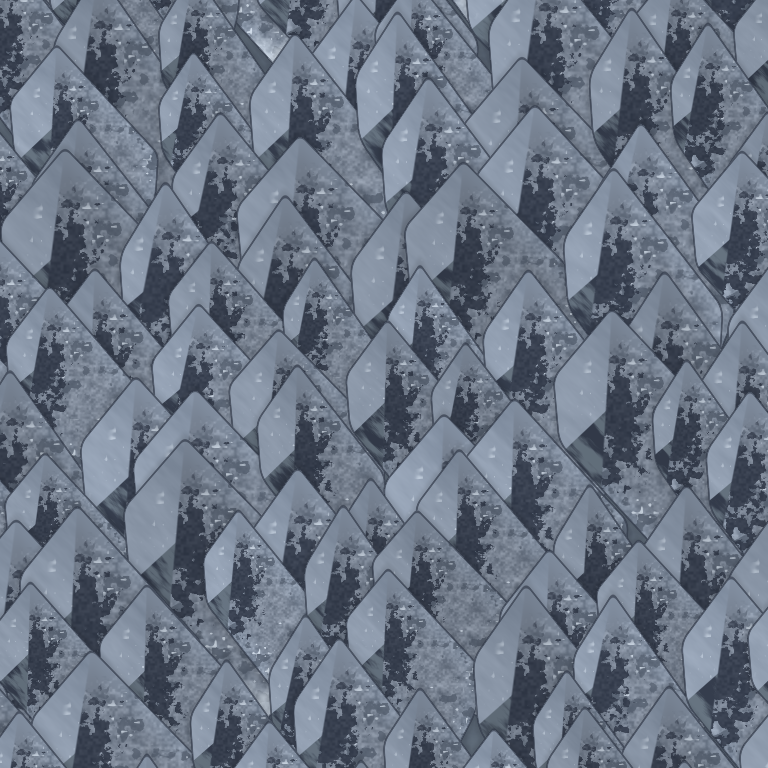
Write a WebGL 2 fragment shader that draws this pattern.

```glsl
#version 300 es
precision highp float;

uniform vec2 u_resolution;
out vec4 fragColor;

const vec2 GRID = vec2(7.0, 11.0);      // crystals across and down
const vec2 JITTER = vec2(0.65, 0.85);   // share of a cell the apex may wander
const vec2 SIZE_RANGE = vec2(0.82, 1.28);
const vec2 WIDTH_RANGE = vec2(0.78, 1.14);
const vec2 STAIN_SIZE = vec2(0.030, 0.056);
const float LINE_WIDTH = 0.0010;
const float LINE_STRENGTH = 0.7;
const float CORNER_ROUNDING = 0.008;
const float SHADOW_REACH = 0.010;
const float SHADOW_STRENGTH = 0.10;
const float FACET_DEPTH = 0.115;        // where the left facet breaks under

const vec3 INK = vec3(0.20, 0.23, 0.29);
const vec3 SLATE = vec3(0.30, 0.34, 0.40);
const vec3 STONE_DARK = vec3(0.39, 0.44, 0.49);
const vec3 STONE = vec3(0.47, 0.51, 0.57);
const vec3 STONE_LIGHT = vec3(0.52, 0.57, 0.64);
const vec3 FACET_LIGHT = vec3(0.59, 0.64, 0.71);
const vec3 GLINT = vec3(0.90, 0.94, 0.98);

// Crystal outline: x to the right, y down from the apex
const int CORNERS = 6;
const vec2 OUTLINE[CORNERS] = vec2[CORNERS](
    vec2(0.0, 0.0), vec2(0.13, 0.15), vec2(0.126, 0.215),
    vec2(0.080, 0.31), vec2(-0.054, 0.15), vec2(-0.060, 0.078));

float hash(vec2 p) {
    return fract(sin(dot(p, vec2(127.1, 311.7))) * 43758.5453);
}

float noise(vec2 p) {
    vec2 i = floor(p), f = fract(p);
    f = f * f * (3.0 - 2.0 * f);
    return mix(mix(hash(i), hash(i + vec2(1, 0)), f.x),
               mix(hash(i + vec2(0, 1)), hash(i + vec2(1, 1)), f.x), f.y);
}

float fbm(vec2 p) {
    float sum = 0.0, amp = 0.5;
    for (int i = 0; i < 4; i++) {
        sum += amp * noise(p);
        p = p * 2.1 + 17.3;
        amp *= 0.5;
    }
    return sum / 0.9375;
}

float smoothMax(float a, float b, float k) {
    float h = max(k - abs(a - b), 0.0) / k;
    return max(a, b) + 0.25 * h * h * k;
}

// Signed distance to the rounded convex outline
float crystalDistance(vec2 q, float width) {
    float d = -1.0;
    for (int i = 0; i < CORNERS; i++) {
        vec2 a = OUTLINE[i] * vec2(width, 1.0);
        vec2 edge = OUTLINE[(i + 1) % CORNERS] * vec2(width, 1.0) - a;
        d = smoothMax(d, dot(q - a, normalize(vec2(edge.y, -edge.x))), CORNER_ROUNDING);
    }
    return d;
}

vec3 crystalColor(vec2 q, float sd, vec2 cell, float px) {
    float u = q.x + q.y * mix(0.02, 0.22, hash(cell + 5.1));   // offset from the ridge
    float speck = smoothstep(0.80, 0.95, noise(q * 210.0 + 3.0)) * smoothstep(0.4, 0.8, noise(q * 45.0));

    // Smooth left facet and its dark underside
    float streak = fbm(vec2(q.x + q.y, q.y - q.x) * vec2(20.0, 70.0) + cell);
    float glow = 0.75 * smoothstep(0.02, 0.13, q.y - u) + 0.9 * (streak - 0.5);
    vec3 left = mix(STONE_LIGHT - 0.02, FACET_LIGHT, glow);
    left = mix(left, GLINT, 0.6 * speck);
    vec3 under = mix(INK, STONE_DARK, smoothstep(0.35, 0.65, streak));
    left = mix(left, under, smoothstep(-px, px, q.y + u - FACET_DEPTH));

    // Grainy right face: clean below the apex, blotched at the rim
    float grain = noise(q * 330.0) - 0.5;
    float rough = smoothstep(0.04, 0.07, q.y + 0.4 * u + 0.03 * grain);
    vec3 right = mix(STONE, STONE_LIGHT, 0.8 * smoothstep(-0.035, 0.0, sd));
    right = mix(right - 0.02, right, rough);
    right += rough * (0.12 * grain + 0.20 * (fbm(q * 90.0) - 0.5));
    right = mix(right, SLATE, 0.7 * rough * smoothstep(0.60, 0.68, fbm(q * 60.0 + 8.0)));
    right = mix(right, GLINT, 0.7 * rough * speck);

    // Ragged dark stain along the ridge
    float reach = 1.0 - length(vec2(u - 0.010, q.y - 0.115 - 0.6 * u) / STAIN_SIZE);
    float stain = smoothstep(-0.06, 0.06, 0.5 * reach + 1.3 * (fbm(q * 120.0 + 31.0) - 0.5));
    right = mix(right, INK + 0.06 * grain, 0.93 * rough * stain);

    vec3 color = mix(left, right, smoothstep(-px, px, u));
    float tip = smoothstep(0.25, 0.31, q.y + 0.05 * (fbm(q * 70.0) - 0.5));
    color = mix(color, GLINT, 0.75 * tip);
    return color * mix(0.94, 1.04, hash(cell + 9.7));
}

void main() {
    float px = 1.0 / min(u_resolution.x, u_resolution.y);
    vec2 p = gl_FragCoord.xy * px;
    float row0 = floor(p.y * GRID.y);
    float line = 0.0, shadow = 0.0, frontSd = 0.0;
    vec2 frontQ = vec2(0.0), frontCell = vec2(-99.0);

    // Rows from back (high) to front (low)
    for (int j = 5; j >= 0; j--) {
        float row = row0 + float(j);
        float shift = 0.5 * mod(row, 2.0);
        float col0 = floor(p.x * GRID.x - shift);
        for (int i = -2; i <= 1; i++) {
            vec2 cell = vec2(col0 + float(i), row);
            vec2 wander = (vec2(hash(cell), hash(cell + 41.3)) - 0.5) * JITTER;
            vec2 apex = (cell + 0.5 + wander + vec2(shift, 0.0)) / GRID;
            float size = mix(SIZE_RANGE.x, SIZE_RANGE.y, hash(cell + 13.7));
            float width = mix(WIDTH_RANGE.x, WIDTH_RANGE.y, hash(cell + 27.9));
            vec2 q = vec2(p.x - apex.x, apex.y - p.y) / size;
            float sd = crystalDistance(q, width) * size;
            float edge = 1.0 - smoothstep(0.5 * LINE_WIDTH, 0.5 * LINE_WIDTH + px, abs(sd));
            float contact = 1.0 - smoothstep(0.0, SHADOW_REACH, sd);
            bool inside = sd < 0.0;
            line = inside ? edge : max(line, edge);
            shadow = inside ? 0.0 : max(shadow, contact);
            if (inside) { frontQ = q; frontCell = cell; frontSd = sd; }
        }
    }

    // Gaps show rock in shade
    vec3 gap = mix(SLATE, STONE_DARK, fbm(p * 60.0));
    vec3 color = frontCell.x < -50.0 ? gap : crystalColor(frontQ, frontSd, frontCell, px);
    color *= 1.0 - SHADOW_STRENGTH * shadow;
    color = mix(color, INK, LINE_STRENGTH * line);
    fragColor = vec4(color, 1.0);
}
```
